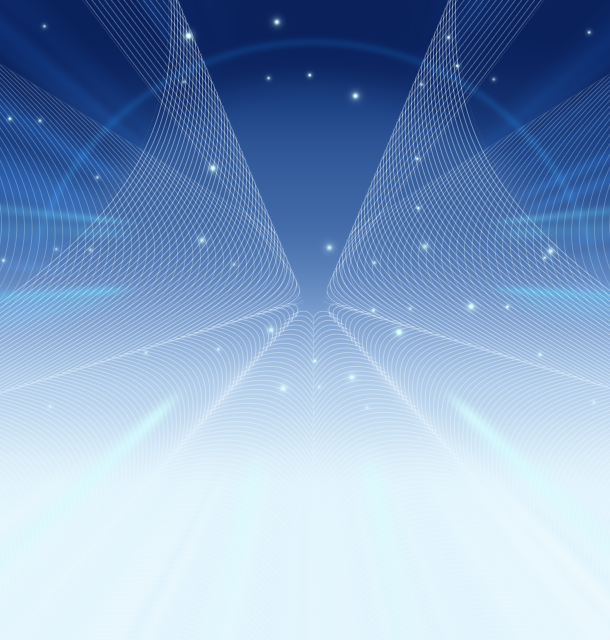
Reproduce this background procedurally as a WebGL 1 fragment shader.

```glsl
precision highp float;
// Icy blue light burst with mirrored wings of fine white lines, cyan streaks and sparkles.

uniform vec2 u_resolution;

// Palette, from the top of the sky to the bright floor
const vec3 NAVY = vec3(0.04, 0.13, 0.36);
const vec3 BLUE = vec3(0.12, 0.27, 0.53);
const vec3 STEEL = vec3(0.27, 0.43, 0.67);
const vec3 SOFT = vec3(0.46, 0.60, 0.80);
const vec3 PALE = vec3(0.68, 0.79, 0.91);
const vec3 ICE = vec3(0.88, 0.955, 0.99);
const vec3 CYAN = vec3(0.38, 0.78, 0.95);
const vec3 LINE_WHITE = vec3(0.93, 0.97, 1.0);
const vec3 GLINT = vec3(0.86, 1.0, 1.0);

// Layout, in units of the canvas height
const vec2 FOCUS = vec2(0.013, 0.544);      // from the middle of the lower edge
const vec2 DISC_CENTER = vec2(0.0, -0.065);
const float DISC_RADIUS = 0.415;
const float RING_RADIUS = 0.455;
const float LINE_HALF_WIDTH = 0.0007;
const float LINE_SPACING = 0.008;
const float WING_LIMIT = 0.262;             // level of the outermost wing curve

// Seam styles: openness of the curves, overlap past the seam, first level drawn
const vec3 WING_SEAM = vec3(0.12, 0.001, 0.008);
const vec3 OUTER_SEAM = vec3(0.12, 0.0, 0.0);
const vec3 FAN_SEAM = vec3(0.30, 0.004, 0.006);
const vec3 CENTER_SEAM = vec3(0.30, 0.006, 0.012);

// Directions of the seams in the mirrored right half
const vec2 INNER_EDGE = vec2(0.389, 0.921);
const vec2 STRIP_EDGE = vec2(0.603, 0.798);
const vec2 OUTER_EDGE = vec2(0.856, 0.517);
const vec2 LOWER_EDGE = vec2(0.957, -0.292);
const vec2 FLOOR_EDGE = vec2(0.658, -0.753);
const vec2 DOWN = vec2(0.0, -1.0);

float hash(vec2 p) {
  vec3 v = fract(p.xyx * vec3(0.1031, 0.1030, 0.0973));
  v += dot(v, v.yzx + 33.33);
  return fract((v.x + v.y) * v.z);
}

float noise(float x) {
  float f = fract(x);
  return mix(hash(vec2(floor(x), 7.0)), hash(vec2(floor(x) + 1.0, 7.0)), f * f * (3.0 - 2.0 * f));
}

// Coverage of a thin line at a given distance
float stroke(float dist) {
  return clamp((LINE_HALF_WIDTH - dist) * u_resolution.y + 0.5, 0.0, 1.0);
}

// Nested curves in a wedge: level sets of a^bias * b^(1-bias), where a and b
// are loosened distances to its sides. Returns line coverage and level.
vec2 wedge(vec2 p, vec2 upper, vec2 lower, float bias, float density, vec3 seam) {
  vec2 na = vec2(upper.y, -upper.x);
  vec2 nb = vec2(-lower.y, lower.x);
  float px = 1.0 / u_resolution.y;
  float border = min(dot(p, na), dot(p, nb));
  vec2 ga = na + seam.x * nb;
  vec2 gb = nb + seam.x * na;
  float a = max(dot(p, ga), 0.0005);
  float b = max(dot(p, gb), 0.0005);
  float level = pow(a, bias) * pow(b, 1.0 - bias);
  float inside = smoothstep(-px, px, border + seam.y) * smoothstep(seam.z - 0.001, seam.z + 0.001, level);
  float rate = density / LINE_SPACING * level * length(bias * ga / a + (1.0 - bias) * gb / b);
  float line = stroke(abs(fract(level * density / LINE_SPACING) - 0.5) / rate);
  float average = min(2.0 * LINE_HALF_WIDTH * rate, 0.5);
  line = mix(line, average, smoothstep(0.35, 0.65, rate * px));
  return vec2(inside * max(line, 0.7 * stroke(abs(border))), level);
}

// Soft beam that starts abruptly and widens along its direction
float streak(vec2 p, vec2 start, vec2 dir, float width) {
  vec2 q = p - start;
  float along = dot(q, dir);
  float across = (q.x * dir.y - q.y * dir.x) / (width * (1.0 + 4.0 * max(along, 0.0)));
  return smoothstep(-0.02, 0.06, along) * exp(-across * across - 3.0 * max(along, 0.0));
}

// One possible sparkle per cell, kept away from the cell border
float sparkles(vec2 p, float cells, float share, float size) {
  vec2 id = floor(p * cells) + 40.0;
  vec2 spot = 0.25 + 0.5 * vec2(hash(id + 3.1), hash(id + 17.7));
  float r = length(fract(p * cells) - spot) / (cells * size);
  float glow = exp(-r * r * 2.0) + 0.35 * exp(-r * r * 0.35);
  return glow * step(hash(id + 51.3), share) * mix(0.6, 1.1, hash(id + 71.9));
}

void main() {
  vec2 p = (gl_FragCoord.xy - vec2(0.5 * u_resolution.x, 0.0)) / u_resolution.y;
  vec2 s = p - FOCUS;
  vec2 q = vec2(abs(s.x), s.y);
  float depth = 1.0 - p.y;

  // Sky, lifted inside the large disc
  float radius = length(s - DISC_CENTER);
  float disc = 1.0 - smoothstep(DISC_RADIUS - 0.06, DISC_RADIUS + 0.02, radius);
  float d = depth + 0.08 * disc * (1.0 - smoothstep(0.2, 0.45, depth));
  vec3 color = mix(NAVY, BLUE, smoothstep(0.05, 0.3, d));
  color = mix(color, STEEL, smoothstep(0.22, 0.42, d));
  color = mix(color, SOFT, smoothstep(0.36, 0.5, d));
  color = mix(color, PALE, smoothstep(0.46, 0.61, d));
  color = mix(color, ICE, smoothstep(0.56, 0.77, d));

  // Radial rays and the faint ring
  float angle = atan(s.x, -s.y);
  float rays = noise(angle * 11.0 + 60.0) * noise(angle * 29.0 + 150.0);
  float side = smoothstep(0.1, 0.35, q.x) * (1.0 - disc);
  color += vec3(0.03, 0.12, 0.19) * rays * side * (1.0 - smoothstep(0.3, 0.6, depth));
  color = mix(color, vec3(0.96, 0.99, 1.0), 0.6 * rays * smoothstep(0.65, 0.9, depth));
  float ring = exp(-pow((radius - RING_RADIUS) / 0.007, 2.0));
  color += vec3(0.01, 0.07, 0.09) * ring * (1.0 - smoothstep(0.2, 0.5, depth));

  // Cyan streaks
  float side_light = streak(q, vec2(0.28, 0.108), vec2(0.995, 0.10), 0.005)
                   + 0.6 * streak(q, vec2(0.28, 0.09), vec2(0.998, 0.05), 0.009)
                   + 1.3 * streak(q, vec2(0.28, 0.004), vec2(0.998, -0.06), 0.006)
                   + 0.6 * streak(q, vec2(0.30, -0.01), vec2(0.99, -0.14), 0.012);
  color = mix(color, CYAN, min(0.5 * side_light, 0.9));
  float floor_light = streak(q, vec2(0.21, -0.16), vec2(0.72, -0.694), 0.009)
                    + 0.6 * streak(q, vec2(0.085, -0.25), vec2(0.2, -0.98), 0.014);
  color = mix(color, vec3(0.83, 1.0, 1.0), min(0.9 * floor_light, 1.0));

  // Line wings
  vec2 w = q - vec2(0.014, -0.013);
  vec2 wing = wedge(w, INNER_EDGE, LOWER_EDGE, 0.35, 1.33, WING_SEAM);
  float lines = 0.46 * wing.x * (1.0 - smoothstep(WING_LIMIT - 0.003, WING_LIMIT, wing.y));
  float outer_fade = smoothstep(0.0, 0.004, dot(w, vec2(0.921, -0.389))) * smoothstep(-0.12, 0.06, q.y);
  lines += 0.26 * outer_fade * wedge(q - vec2(-0.081, 0.012), OUTER_EDGE, LOWER_EDGE, 0.5, 1.45, OUTER_SEAM).x;
  lines += 0.32 * wedge(q - vec2(0.0235, 0.0096), INNER_EDGE, STRIP_EDGE, 0.0, 1.0, vec3(0.0)).x;

  // Floor fans, meeting at their seams
  lines += 0.42 * wedge(q - vec2(0.008, -0.012), LOWER_EDGE, FLOOR_EDGE, 0.5, 2.7, FAN_SEAM).x;
  lines += 0.42 * wedge(q - vec2(0.0, -0.005), FLOOR_EDGE, DOWN, 0.5, 2.2, CENTER_SEAM).x;
  color = mix(color, LINE_WHITE, min(lines, 0.75));

  // Pale beam along the floor seam
  float beam = streak(q, vec2(0.085, -0.10), FLOOR_EDGE, 0.009);
  color = mix(color, vec3(0.95, 0.98, 1.0), 0.25 * beam);

  // Sparkles, thinning out toward the floor
  float stars = sparkles(p, 9.0, 0.27, 0.0055) + 0.8 * sparkles(p + 0.37, 14.0, 0.26, 0.003);
  color = mix(color, GLINT, min(stars, 1.0) * smoothstep(0.26, 0.42, p.y));

  gl_FragColor = vec4(clamp(color, 0.0, 1.0), 1.0);
}
```
